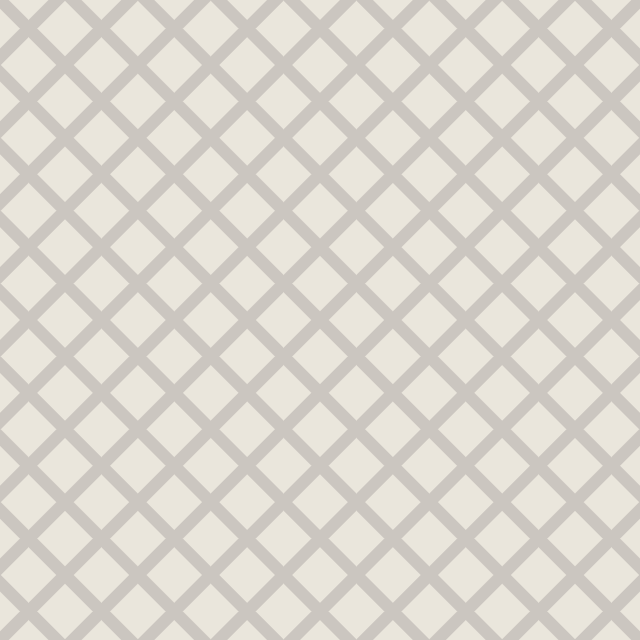
Reproduce this pattern procedurally as a WebGL 2 fragment shader.

```glsl
#version 300 es
precision highp float;
// Diagonal lattice: two sets of flat bands at 45 degrees leave square
// diamonds between them. Each set is a repeated distance to the nearest
// whole number along a diagonal axis, with a band crossing at the centre.

#define REPEATS 8.784       // diamonds across and down the canvas
#define BAND_WIDTH 0.2375   // band width as a share of the band spacing
#define DIAMOND_COLOR vec3(0.918, 0.902, 0.863)
#define BAND_COLOR vec3(0.798, 0.776, 0.753)

uniform vec2 u_resolution;
out vec4 fragColor;

// Distance to the nearest band centre line, in band spacings.
vec2 distanceToBands(vec2 diagonal) {
    return abs(fract(diagonal + 0.5) - 0.5);
}

void main() {
    float canvasSize = min(u_resolution.x, u_resolution.y);
    vec2 p = (gl_FragCoord.xy - 0.5 * u_resolution) / canvasSize;

    // Turn the plane so both band sets lie on whole numbers.
    vec2 diagonal = REPEATS * vec2(p.x + p.y, p.x - p.y);
    vec2 bandDistance = distanceToBands(diagonal);
    float edgeDistance = min(bandDistance.x, bandDistance.y) - 0.5 * BAND_WIDTH;

    // Soften the edge over one pixel, measured across the band.
    float pixel = REPEATS * sqrt(2.0) / canvasSize;
    float diamond = clamp(edgeDistance / pixel + 0.5, 0.0, 1.0);

    fragColor = vec4(mix(BAND_COLOR, DIAMOND_COLOR, diamond), 1.0);
}
```
